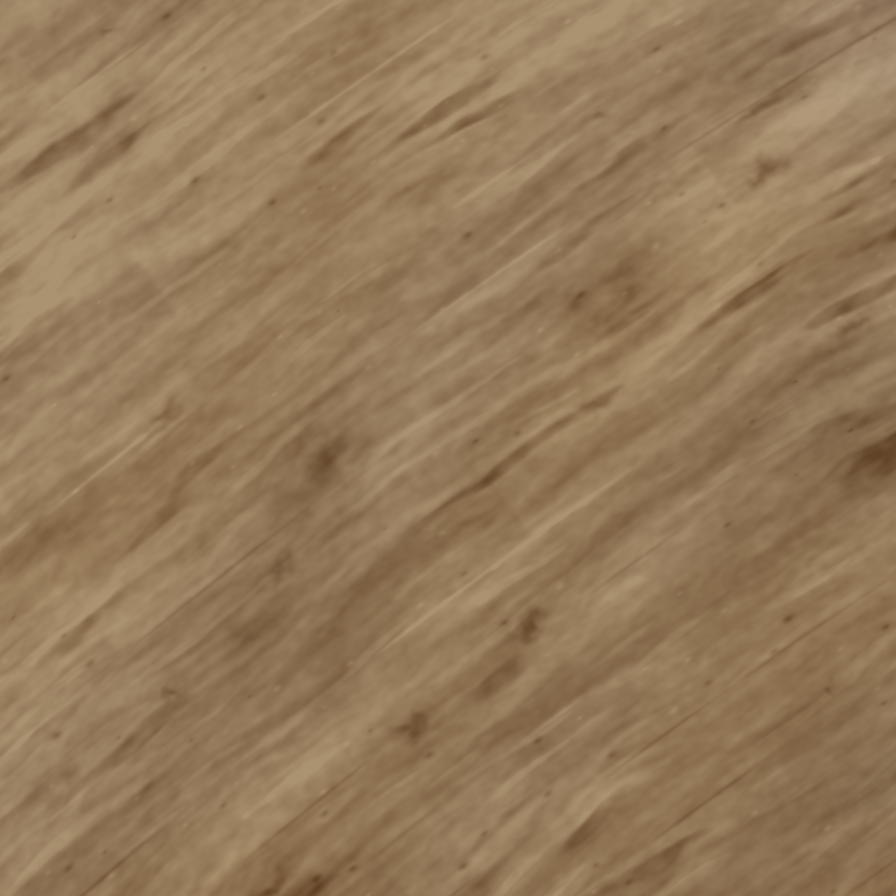
This texture is drawn by a WebGL 2 fragment shader. Its source:

```glsl
#version 300 es
precision highp float;
// Worn brown wood planks running diagonally, with streaky grain, faint seams and knots.

uniform vec2 u_resolution;
out vec4 fragColor;

vec2 hash2(vec2 cell) {
    vec3 q = fract(cell.xyx * vec3(0.1031, 0.1030, 0.0973));
    q += dot(q, q.yzx + 33.33);
    return fract((q.xx + q.yz) * q.zy);
}

float cornerSlope(vec2 cell, vec2 corner, vec2 f) {
    return dot(hash2(cell + corner) * 2.0 - 1.0, f - corner);
}

// Gradient noise, roughly -0.9 to 0.9
float noise(vec2 p) {
    vec2 cell = floor(p), f = p - cell;
    vec2 w = f * f * f * (f * (f * 6.0 - 15.0) + 10.0);
    float low = mix(cornerSlope(cell, vec2(0, 0), f), cornerSlope(cell, vec2(1, 0), f), w.x);
    float high = mix(cornerSlope(cell, vec2(0, 1), f), cornerSlope(cell, vec2(1, 1), f), w.x);
    return 1.5 * mix(low, high, w.y);
}

// Random tone of the plank at a position along its row, with a soft butt joint
float plankTone(float along, float row) {
    float x = along / 0.85 + hash2(vec2(row, 7.0)).x;
    float index = floor(x);
    float here = hash2(vec2(index, row) + 40.0).x;
    float next = hash2(vec2(index + 1.0, row) + 40.0).x;
    return mix(here, next, smoothstep(0.988, 1.0, x - index)) - 0.5;
}

// Soft dark spots scattered over jittered cells
float spots(vec2 p, float size, float share, float radius) {
    vec2 cell = floor(p / size);
    float dark = 0.0;
    for (int j = -1; j <= 1; j++) {
        for (int i = -1; i <= 1; i++) {
            vec2 c = cell + vec2(i, j);
            vec2 kind = hash2(c + 91.0);
            vec2 d = (p - (c + 0.15 + 0.7 * hash2(c + 17.0)) * size) * vec2(0.6, 1.1);
            float r = radius * mix(0.4, 1.0, kind.y);
            dark = max(dark, step(kind.x, share) * exp(-dot(d, d) / (r * r)) * mix(0.5, 1.0, kind.y));
        }
    }
    return dark;
}

void main() {
    vec2 p = gl_FragCoord.xy / u_resolution;

    // Grain coordinates: x along the boards, y across, gently bowed
    vec2 g = mat2(0.809, -0.588, 0.588, 0.809) * p;
    g.y += 0.07 * (g.x - 0.7) * (g.x - 0.7);
    vec2 wavy = g + vec2(0.0, 0.014 * noise(g * vec2(4.0, 7.0)));
    wavy.y += 0.003 * noise(g * vec2(16.0, 24.0) + 5.0);

    // Planks with softened edges
    float across = g.y / 0.088 + 20.3;
    float row = floor(across), f = across - row;
    float plank = mix(plankTone(g.x, row), plankTone(g.x, row + 1.0), smoothstep(0.93, 1.0, f));

    // Grain from broad bands to fine fibres
    float tone = 0.72 + 0.36 * plank;
    tone += 0.42 * noise(g * vec2(3.0, 6.0) + 11.0);
    tone += 0.52 * noise(wavy * vec2(2.8, 18.0) + 23.0);
    tone += 0.50 * noise(wavy * vec2(6.0, 46.0) + 37.0);
    tone += 0.26 * noise(wavy * vec2(18.0, 95.0) + 51.0);
    tone += 0.22 * noise(g * vec2(45.0, 80.0) + 67.0);
    tone += 0.12 * noise(g * vec2(90.0, 150.0) + 29.0);
    tone += 0.22 * (p.y - p.x);

    // Broken seams, dark in places and pale in others
    float seamDistance = min(f, 1.0 - f) * 0.088;
    float seamRow = floor(across + 0.5);
    float wear = noise(vec2(g.x * 4.0, seamRow * 3.7 + 0.4));
    float seam = exp(-seamDistance * seamDistance / 0.000006);
    tone += seam * (0.5 * smoothstep(0.2, 0.5, wear) - 0.5 * smoothstep(0.1, 0.45, -wear));

    // Narrow dark streaks gathered in patches, and thin pale fibres
    float patches = smoothstep(-0.15, 0.35, noise(g * vec2(3.0, 7.0) + 83.0));
    float streak = smoothstep(0.12, 0.5, noise(wavy * vec2(6.0, 40.0) + 97.0));
    float ragging = 0.9 + 0.8 * noise(g * vec2(30.0, 70.0) + 19.0);
    tone -= 0.85 * patches * streak * ragging;
    tone += 0.28 * smoothstep(0.2, 0.55, noise(wavy * vec2(7.0, 65.0) + 113.0));

    // Knots with ragged outlines and smoky halos, then small pits and pale flecks
    vec2 ragged = g + 0.014 * vec2(noise(g * 38.0), noise(g * 38.0 + 13.0));
    ragged += 0.006 * vec2(noise(g * 90.0 + 31.0), noise(g * 90.0 + 43.0));
    tone -= 1.15 * spots(ragged, 0.2, 0.42, 0.014);
    tone -= 0.80 * spots(ragged + 3.0, 0.27, 0.42, 0.036) * (0.8 + 1.2 * noise(g * vec2(25.0, 45.0)));
    tone -= 0.80 * spots(g + 5.0, 0.07, 0.28, 0.004);
    tone += 0.50 * spots(g + 8.0, 0.05, 0.25, 0.0033);

    // Brown to tan, with a drifting warmth and a pale sheen in one corner
    tone = clamp(tone, -1.3, 1.4);
    vec3 color = mix(vec3(0.49, 0.38, 0.26), vec3(0.62, 0.52, 0.39), tone);
    color += vec3(0.008, 0.0, -0.010) * noise(g * vec2(2.0, 5.0) + 71.0);
    color += vec3(0.04, 0.05, 0.07) * smoothstep(0.3, 0.0, distance(p, vec2(1.0)));
    fragColor = vec4(color, 1.0);
}
```
